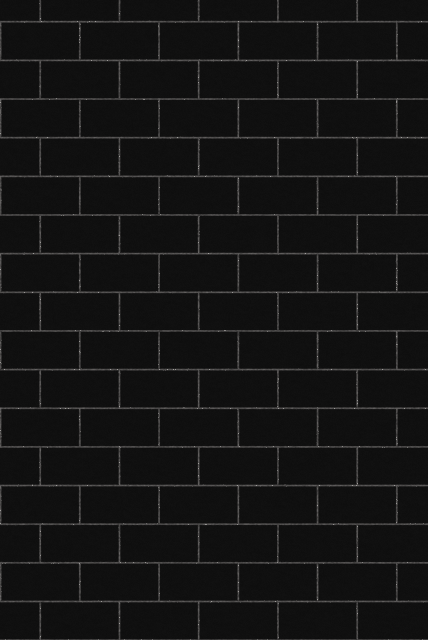
Write a WebGL 1 fragment shader that draws this texture.

```glsl
precision highp float;
// Black running-bond tiles with thin, grainy grey grout and pale specks.

uniform vec2 u_resolution;

// Lengths are fractions of the canvas height.
#define TILE_SIZE vec2(0.12383, 0.06039)
#define ORIGIN vec2(0.0009, -0.0002)
#define GROUT_WIDTH 0.0025
#define EDGE_WEAR 0.0006
#define GRAIN_CELLS 640.0
#define SPECK_SHARE 0.02
#define TILE_COLOR vec3(0.061, 0.061, 0.061)
#define GROUT_COLOR vec3(0.325, 0.318, 0.316)
#define SPECK_COLOR vec3(0.70, 0.69, 0.68)

float hash(vec2 p) {
  vec3 q = fract(vec3(p.xyx) * 0.1031);
  q += dot(q, q.yzx + 33.33);
  return fract((q.x + q.y) * q.z);
}

// Smoothly interpolated lattice noise, 0 to 1.
float noise(vec2 p) {
  vec2 i = floor(p);
  vec2 f = fract(p);
  f = f * f * (3.0 - 2.0 * f);
  float low = mix(hash(i), hash(i + vec2(1.0, 0.0)), f.x);
  float high = mix(hash(i + vec2(0.0, 1.0)), hash(i + vec2(1.0, 1.0)), f.x);
  return mix(low, high, f.y);
}

void main() {
  float pixel = 1.0 / u_resolution.y;
  vec2 p = gl_FragCoord.xy * pixel;

  // Running bond: every other course is shifted by half a tile.
  vec2 cell = (p - ORIGIN) / TILE_SIZE;
  float course = floor(cell.y);
  cell.x += 0.5 * (1.0 - mod(course, 2.0));

  // Distance to the nearest upright and level joint.
  vec2 local = fract(cell);
  vec2 joint = min(local, 1.0 - local) * TILE_SIZE;
  float joint_distance = min(joint.x, joint.y);
  float upright = step(joint.x, joint.y);

  // Grout with slightly ragged edges.
  vec2 grain_pos = p * GRAIN_CELLS + 20.0;
  float wear = (noise(grain_pos * 0.7 + 91.0) - 0.5) * EDGE_WEAR;
  float half_width = 0.5 * (GROUT_WIDTH + wear);
  float grout = clamp((half_width - joint_distance) / (1.2 * pixel) + 0.5, 0.0, 1.0);

  // Fine grain, stronger on uprights, with a few bright specks.
  float grain = noise(grain_pos) - 0.5;
  vec3 grout_color = GROUT_COLOR * (1.0 + grain * mix(0.55, 0.85, upright));
  float speck = step(1.0 - SPECK_SHARE * (1.0 + upright), hash(floor(grain_pos) + 57.0));
  grout_color = mix(grout_color, SPECK_COLOR, speck * 0.8);

  // Faint slanted ripples and grit on the tile face.
  float ripple = noise(vec2(p.x * 130.0 + p.y * 90.0, p.y * 260.0) + 10.0);
  float grit = hash(floor(grain_pos) + 13.0);
  vec3 tile_color = TILE_COLOR + (ripple - 0.5) * 0.005 + (grit - 0.5) * 0.010;

  gl_FragColor = vec4(mix(tile_color, grout_color, grout), 1.0);
}
```
